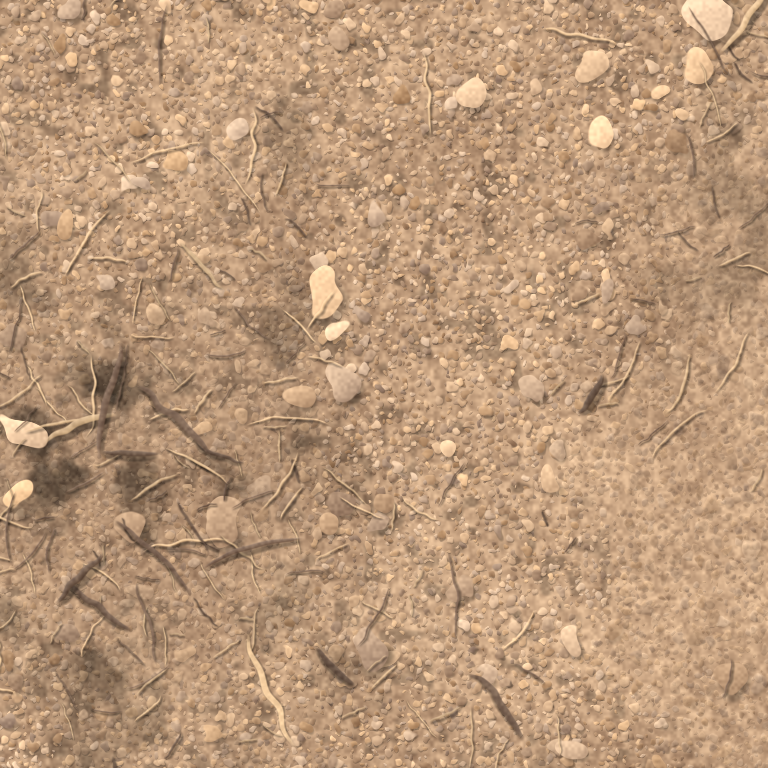
Give the GLSL for this texture, as a WebGL 1 fragment shader.

```glsl
precision highp float;
// Dry gravelly soil in sunlight, with pebbles, twigs and straw litter.
// Noise makes the ground; hashed cells scatter lit stones and bent strands,
// each with a small shadow. Litter gathers toward the lower left.

uniform vec2 u_resolution;

#define SOIL vec3(0.775, 0.632, 0.502)
#define TONE vec3(1.0, 0.93, 0.78)
#define STRAW vec3(0.90, 0.76, 0.59)
#define BARK vec3(0.46, 0.37, 0.31)
#define LIGHT vec2(-0.45, 0.89)
#define GRAIN_CELLS 62.0
#define GRAIN_CONTRAST 0.32
#define RELIEF 0.12
#define SHADOW 0.25
#define SOFTNESS 0.0014
#define LITTER_CENTRE vec2(0.12, 0.36)

vec4 hash4(vec2 p) {
  vec4 q = fract(p.xyxy * vec4(0.1031, 0.1030, 0.0973, 0.1099));
  q += dot(q, q.wzxy + 33.33);
  return fract((q.xxyz + q.yzzw) * q.zywx);
}

float noise(vec2 p) {
  vec2 i = floor(p), f = fract(p);
  f = f * f * (3.0 - 2.0 * f);
  return mix(mix(hash4(i).x, hash4(i + vec2(1, 0)).x, f.x),
             mix(hash4(i + vec2(0, 1)).x, hash4(i + vec2(1, 1)).x, f.x), f.y);
}

float fbm(vec2 p) {
  float sum = 0.0, gain = 0.53;
  for (int i = 0; i < 4; i++) {
    sum += gain * noise(p);
    p = mat2(1.6, 1.2, -1.2, 1.6) * p + 17.3;
    gain *= 0.5;
  }
  return sum;
}

vec2 rotate(vec2 p, float angle) {
  float c = cos(angle), s = sin(angle);
  return vec2(c * p.x + s * p.y, c * p.y - s * p.x);
}

// Amount of plant litter: one large drift plus scattered patches.
float litterAt(vec2 uv) {
  float drift = 1.0 - smoothstep(0.08, 0.42, length((uv - LITTER_CENTRE) * vec2(1.0, 1.2)));
  float patches = smoothstep(0.5, 0.85, noise(uv * 6.0 + 4.0));
  return clamp(drift * (0.5 + noise(uv * 9.0)) + 0.35 * patches, 0.0, 1.0);
}

// Irregular stones, one per chosen cell, lit from above left.
void scatterStones(inout vec3 col, vec2 uv, float cells, float share, float lift, float strength) {
  vec2 p = uv * cells;
  p += 0.36 * (vec2(noise(p * 2.3), noise(p * 2.3 + 40.0)) - 0.5);
  vec2 cell = floor(p);
  for (int y = -1; y <= 1; y++) {
    for (int x = -1; x <= 1; x++) {
      vec2 id = cell + vec2(x, y);
      vec4 place = hash4(id + cells), look = hash4(id + cells + 57.0);
      if (place.w > share) continue;
      vec2 q = p - id - 0.15 - 0.7 * place.xy;
      float radius = mix(0.24, 0.54, place.z * place.z);
      float angle = 6.28 * look.x;
      vec2 shape = vec2(1.0, 1.1 + 0.5 * look.y) / radius;
      float body = length(rotate(q, angle) * shape);
      float shade = length(rotate(q + LIGHT * radius * 0.4, angle) * shape);
      float edge = min(0.5, SOFTNESS * cells / radius);
      col *= 1.0 - SHADOW * strength * (1.0 - smoothstep(0.7, 1.2, shade));
      float tone = lift + GRAIN_CONTRAST * (look.z - 0.5) + RELIEF * dot(q, LIGHT) / radius;
      vec3 stone = SOIL + TONE * tone + vec3(0.05, 0.0, -0.07) * (look.w - 0.5);
      col = mix(col, stone, strength * (1.0 - smoothstep(1.0 - edge, 1.0 + edge, body)));
    }
  }
}

// Bent, tapering stalks; width is in cells, barkShare of them are dark.
void scatterStrands(inout vec3 col, vec2 uv, float cells, float share, float width, float barkShare) {
  vec2 p = uv * cells, cell = floor(p);
  float edge = SOFTNESS * cells;
  for (int y = -1; y <= 1; y++) {
    for (int x = -1; x <= 1; x++) {
      vec2 id = cell + vec2(x, y);
      vec4 place = hash4(id + cells + 11.0), look = hash4(id + cells + 83.0);
      if (place.w > share * (0.12 + litterAt((id + 0.5) / cells))) continue;
      float angle = 3.14 * look.x, reach = mix(0.25, 0.8, place.z);
      vec2 q = rotate(p - id - place.xy, angle);
      float along = q.x / reach;
      if (abs(along) > 1.0) continue;
      float across = q.y + reach * ((look.y - 0.5) * 0.4 * along * along
                   + 0.12 * (noise(vec2(along * 3.0, look.w * 90.0)) - 0.5));
      float w = width * (0.6 + 0.7 * look.w) * (1.0 - 0.7 * along * along);
      float ends = 1.0 - smoothstep(0.75, 1.0, abs(along));
      float side = rotate(LIGHT, angle).y;
      float shade = abs(across + side * (w + edge) * 1.5);
      col *= 1.0 - 1.3 * SHADOW * ends * (1.0 - smoothstep(w - edge, w + 2.0 * edge, shade));
      vec3 tint = mix(STRAW, BARK, step(look.z, barkShare)) * (0.85 + 0.3 * place.z);
      tint += 0.1 * side * clamp(across / max(w, edge), -1.0, 1.0);
      col = mix(col, tint, 0.9 * ends * (1.0 - smoothstep(w - edge, w + edge, abs(across))));
    }
  }
}

void main() {
  vec2 uv = gl_FragCoord.xy / u_resolution.y;
  float litter = litterAt(uv), broad = fbm(uv * 5.0);
  // Fine trodden earth runs down the right-hand side.
  float trodden = smoothstep(0.72, 0.95, uv.x + 0.35 * (broad - 0.5)) * (1.0 - smoothstep(0.7, 0.9, uv.y));
  float gravel = (1.0 - 0.6 * trodden) * (1.0 - 0.4 * litter);
  // Bare soil with dark pits.
  vec3 col = SOIL + TONE * (0.16 * (broad - 0.5) + 0.2 * (noise(uv * 130.0) - 0.5));
  col *= 1.0 - 0.22 * (1.0 - trodden) * smoothstep(0.62, 0.88, noise(uv * 52.0));
  // Gravel from fine to coarse.
  scatterStones(col, uv, GRAIN_CELLS * 1.7, 0.75, 0.03, 0.85 * gravel + 0.1);
  scatterStones(col, uv, GRAIN_CELLS, 0.55, 0.04, gravel);
  scatterStones(col, uv, GRAIN_CELLS * 0.5, 0.13, 0.06, gravel);
  // Grey humus and dark clumps beneath the litter.
  col = mix(col, vec3(0.63, 0.51, 0.41), 0.3 * litter);
  col *= 1.0 - 0.45 * litter * smoothstep(0.48, 0.72, fbm(uv * 16.0 + 9.0));
  // Rare pebbles, then straw, twigs and bark pieces.
  scatterStones(col, uv, 15.0, 0.09, 0.13, 1.0);
  scatterStrands(col, uv, 23.0, 0.75, 0.025, 0.4);
  scatterStrands(col, uv, 13.0, 0.7, 0.018, 0.4);
  scatterStrands(col, uv, 9.0, 0.35, 0.035, 0.8);
  // Broad tone shifts and surface grit.
  col += TONE * (0.12 * (noise(uv * 240.0) - 0.5) + 0.1 * (fbm(uv * 11.0 + 30.0) - 0.5));
  gl_FragColor = vec4(clamp(col, 0.0, 1.0), 1.0);
}
```
